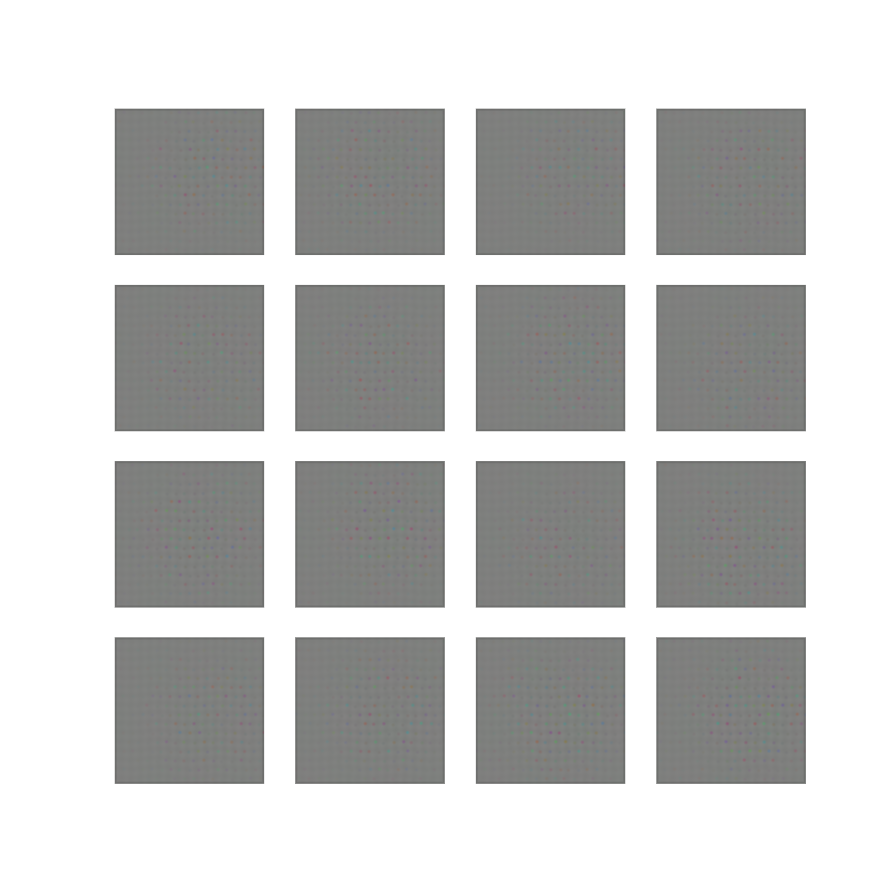
Write a Shadertoy shader that draws this pattern.

```glsl
const vec2 TILE_COUNT = vec2(4.0);
const vec2 GRID_CENTER = vec2(0.5137, 0.502);
const vec2 TILE_PITCH = vec2(0.2015, 0.1967);
const vec2 TILE_HALF = vec2(0.0834, 0.0817);
const vec3 PAPER = vec3(1.0);
const vec3 GRAY = vec3(0.495, 0.499, 0.492);
const float RIM_WIDTH = 0.0022;
const float RIM_DARKEN = 0.065;
const float DOTS_PER_TILE = 16.0;
const float DOT_RADIUS = 0.3;
const float DOT_JITTER = 0.22;
const float DOT_TINT = 0.13;
const float DOT_DARKEN = 0.025;
const float WEAVE_STRENGTH = 0.012;
const float TAU = 6.28318;

vec3 hash3(vec2 p) {
    vec3 q = fract(p.xyx * vec3(0.1031, 0.103, 0.0973));
    q += dot(q, q.yxz + 33.33);
    return fract((q.xxy + q.yzz) * q.zyx);
}

float boxDistance(vec2 p, vec2 halfSize) {
    vec2 d = abs(p) - halfSize;
    return length(max(d, 0.0)) + min(max(d.x, d.y), 0.0);
}

// Jittered, staggered dots, each with its own faint tint
vec3 tintedDots(vec2 p, vec2 seed) {
    vec3 tint = vec3(0.0);
    float row = floor(p.y);
    for (int j = -1; j <= 1; j++) {
        float y = row + float(j);
        float stagger = 0.5 * mod(y, 2.0);
        float column = floor(p.x - stagger);
        for (int i = -1; i <= 1; i++) {
            vec2 cell = vec2(column + float(i), y);
            vec3 h = hash3(cell + seed);
            vec2 center = cell + vec2(stagger, 0.0) + 0.5 + DOT_JITTER * (h.xy - 0.5);
            float dotMask = 1.0 - smoothstep(0.0, DOT_RADIUS, length(p - center));
            vec3 hue = cos(TAU * (h.z + vec3(0.0, 0.4, 0.65)));
            tint += dotMask * (DOT_TINT * h.y * hue - DOT_DARKEN);
        }
    }
    return tint;
}

// Fine woven ripple with a slow drift of tone
vec3 weave(vec2 p, vec2 seed) {
    float threads = sin(TAU * p.x) + sin(TAU * p.y + 0.6 * sin(p.x));
    float drift = sin(p.x * 0.7 + seed.x) * sin(p.y * 0.5 + seed.y);
    return WEAVE_STRENGTH * (0.5 * threads + drift * vec3(0.5, -0.3, 0.2));
}

vec3 tileColor(vec2 local, vec2 id) {
    vec2 unit = local / TILE_HALF;
    vec2 p = (unit * 0.5 + 0.5) * DOTS_PER_TILE;
    vec3 variation = hash3(id + 5.0);
    vec2 seed = id * 37.0 + 11.0;

    // Grain is strongest right of the middle and fades to the border
    vec2 focus = vec2(0.22, 0.0) + 0.3 * (variation.xy - 0.5);
    float grain = 1.0 - smoothstep(0.35, 1.15, length(unit - focus));
    grain = mix(0.15, 1.0, grain) * mix(0.65, 1.0, variation.z);
    return GRAY + grain * tintedDots(p, seed) + mix(0.5, 1.0, grain) * weave(p, seed);
}

void mainImage(out vec4 fragColor, in vec2 fragCoord) {
    vec2 uv = fragCoord / iResolution.xy;
    float aa = 1.0 / min(iResolution.x, iResolution.y);

    // Nearest tile of the grid
    vec2 grid = (uv - GRID_CENTER) / TILE_PITCH + 0.5 * TILE_COUNT;
    vec2 id = clamp(floor(grid), vec2(0.0), TILE_COUNT - 1.0);
    vec2 local = (grid - id - 0.5) * TILE_PITCH;
    float d = boxDistance(local, TILE_HALF);

    // Dark rim, then the smoothed tile edge
    vec3 color = tileColor(local, id);
    color -= RIM_DARKEN * smoothstep(-RIM_WIDTH - aa, -0.5 * RIM_WIDTH, d);
    float coverage = 1.0 - smoothstep(-0.6 * aa, 0.6 * aa, d);
    fragColor = vec4(mix(PAPER, color, coverage), 1.0);
}
```
